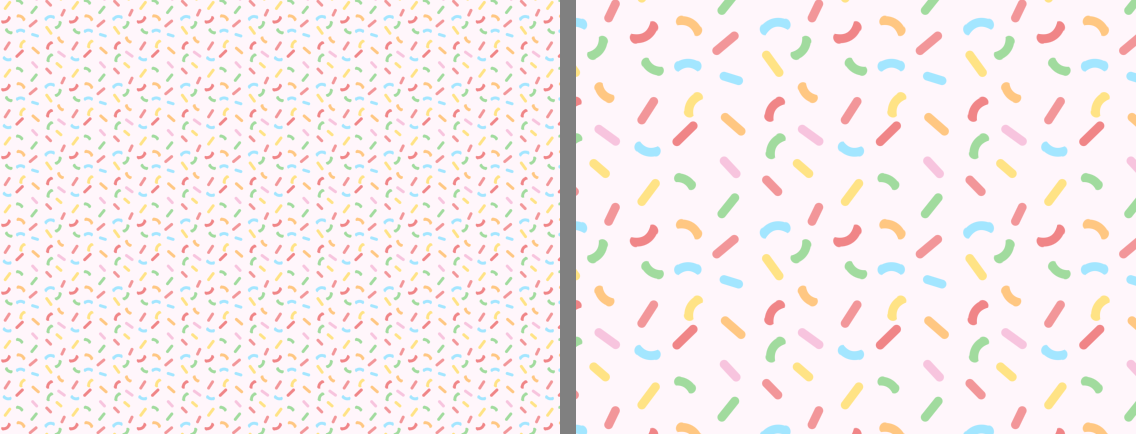
Left, the full canvas; right, a detail of the centre.
A WebGL 1 fragment shader for this pattern:

```glsl
precision highp float;
uniform vec2 u_resolution;

#define TILES_ACROSS 8.26
#define CELLS 5.0
#define JITTER 0.16
#define RADIUS 0.108
#define MIN_HALF_LENGTH 0.18
#define MAX_HALF_LENGTH 0.29
#define BEND 1.4
#define BENT_SHARE 0.4
#define SOFTNESS 0.75

const vec3 BACKGROUND = vec3(1.00, 0.965, 0.985);
const vec3 RED = vec3(0.94, 0.52, 0.53);
const vec3 LIGHT_RED = vec3(0.95, 0.59, 0.60);
const vec3 ORANGE = vec3(1.00, 0.78, 0.51);
const vec3 YELLOW = vec3(1.00, 0.89, 0.52);
const vec3 GREEN = vec3(0.63, 0.86, 0.62);
const vec3 BLUE = vec3(0.64, 0.90, 1.00);
const vec3 PINK = vec3(0.97, 0.77, 0.87);

float hash(float id, float salt) {
  return fract(sin(id * 12.9898 + salt * 78.233 + 4.7) * 43758.5453);
}

// Whole-number remainder, safe against rounding at the wrap.
float wrap(float value, float period) {
  return floor(mod(value + 0.5, period));
}

// Colour by id 0..24, plus the mean angle and spread of that colour.
vec3 sprinkleStyle(float id, out vec2 lean) {
  float side = mod(id, 2.0) < 0.5 ? 1.0 : -1.0;
  lean = vec2(0.95, 0.6);
  if (id < 3.0) return RED;
  if (id < 6.0) return LIGHT_RED;
  lean = vec2(-0.7, 0.25);
  if (id < 7.0) return LIGHT_RED;
  if (id < 10.0) return ORANGE;
  lean = vec2(0.75 * side, 0.4);
  if (id < 14.0) return YELLOW;
  if (id < 19.0) return GREEN;
  lean = vec2(-0.1, 0.5);
  if (id < 23.0) return BLUE;
  lean = vec2(-0.8, 0.2);
  return PINK;
}

// Distance to a round-ended stroke along the parabola y = bend * x * x.
float strokeDistance(vec2 p, float halfLength, float bend) {
  float x = clamp(p.x, -halfLength, halfLength);
  float slope = 2.0 * bend * x;
  float rise = (p.y - bend * x * x) / sqrt(1.0 + slope * slope);
  return length(vec2(p.x - x, rise)) - RADIUS;
}

void main() {
  float scale = TILES_ACROSS * CELLS;
  vec2 p = gl_FragCoord.xy / u_resolution.x * scale;
  float edge = SOFTNESS * scale / u_resolution.x;
  vec3 color = BACKGROUND;

  for (int i = -1; i <= 1; i++) {
    // Each column is staggered so the grid does not show.
    float column = floor(p.x) + float(i);
    float tileColumn = wrap(column, CELLS);
    float stagger = fract(0.4 * tileColumn);

    for (int j = -1; j <= 1; j++) {
      float row = floor(p.y - stagger) + float(j);
      float id = wrap(7.0 * tileColumn + 10.0 * wrap(row, CELLS), CELLS * CELLS);

      // Position, direction and shape of one sprinkle.
      vec2 offset = (vec2(hash(id, 1.0), hash(id, 2.0)) - 0.5) * 2.0 * JITTER;
      vec2 center = vec2(column, row + stagger) + 0.5 + offset;
      vec2 lean;
      vec3 tint = sprinkleStyle(id, lean);
      float angle = lean.x + lean.y * (2.0 * hash(id, 3.0) - 1.0);
      float c = cos(angle);
      float s = sin(angle);
      vec2 q = p - center;
      q = vec2(c * q.x + s * q.y, c * q.y - s * q.x);
      float halfLength = mix(MIN_HALF_LENGTH, MAX_HALF_LENGTH, hash(id, 4.0));
      float curved = step(hash(id, 5.0), BENT_SHARE);
      float bend = BEND * curved * (hash(id, 6.0) < 0.5 ? -1.0 : 1.0);

      float d = strokeDistance(q, halfLength, bend);
      color = mix(color, tint, 1.0 - smoothstep(-edge, edge, d));
    }
  }
  gl_FragColor = vec4(color, 1.0);
}
```
